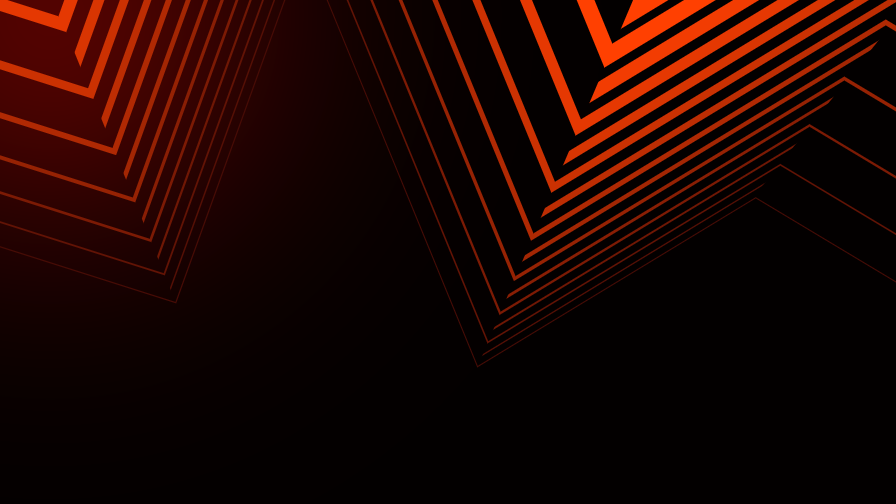
Write a Shadertoy shader that draws this background.

```glsl
const vec3 BASE = vec3(0.012, 0.001, 0.001);
const vec3 GLOW = vec3(0.31, 0.012, 0.004);
const vec3 EMBER = vec3(0.28, 0.045, 0.02);
const vec3 BLAZE = vec3(1.0, 0.25, 0.005);

const vec2 GLOW_CENTER = vec2(0.10, 0.97);
const float GLOW_RADIUS = 0.48;

const int HALF_STEPS = 16;          // two strokes per full step
const float SPACING_GROWTH = 1.19;
const float WIDTH_GROWTH = 1.48;
const float BRIGHTEST_STEP = 7.0;

// Left fan: tip of the outermost chevron, drift of the tips, inward normals
const vec2 LEFT_TIP = vec2(0.3495, 0.398);
const vec2 LEFT_DRIFT = vec2(-0.405, 1.0);
const vec2 LEFT_NORMAL_A = vec2(0.318, 1.0);
const vec2 LEFT_NORMAL_B = vec2(-1.0, 0.36);
const float LEFT_SPACING = 0.0556;
const float LEFT_WIDTH = 0.0024;

// Main fan, whose right arms fold downward along a second line of tips
const vec2 MAIN_TIP = vec2(0.947, 0.271);
const vec2 MAIN_DRIFT = vec2(0.424, 1.0);
const vec2 MAIN_NORMAL_A = vec2(1.0, 0.41);
const vec2 MAIN_NORMAL_B = vec2(-0.607, 1.0);
const float MAIN_SPACING = 0.0475;
const float MAIN_WIDTH = 0.0021;
const vec2 FOLD_TIP = vec2(1.495, 0.609);
const vec2 FOLD_DRIFT = vec2(1.07, 1.34);
const vec2 FOLD_NORMAL = vec2(0.6, 1.0);

float edge(float d, float pixel) {
    return clamp(d / pixel + 0.5, 0.0, 1.0);
}

// Coverage of the band 0 < d < width
float stroke(float d, float width, float pixel) {
    return edge(d, pixel) - edge(d - width, pixel);
}

float planeDistance(vec2 p, vec2 origin, vec2 normal) {
    return dot(p - origin, normalize(normal));
}

// Positive to the right of a line that climbs along dir
float rightOf(vec2 p, vec2 origin, vec2 dir) {
    return planeDistance(p, origin, vec2(dir.y, -dir.x));
}

// Distance from the outermost tip, growing geometrically with each step
float tipOffset(float stepIndex, float spacing) {
    return spacing * (pow(SPACING_GROWTH, stepIndex) - 1.0) / (SPACING_GROWTH - 1.0);
}

void mainImage(out vec4 fragColor, in vec2 fragCoord) {
    vec2 p = fragCoord / iResolution.y;
    float pixel = 1.0 / iResolution.y;

    // Soft corner glow
    vec2 g = (p - GLOW_CENTER) / GLOW_RADIUS;
    vec3 color = BASE + GLOW * exp(-dot(g, g));

    // Half steps keep only their right arm, cut along the line of tips
    float leftCut = edge(rightOf(p, LEFT_TIP, LEFT_DRIFT), pixel);
    float mainCut = edge(rightOf(p, MAIN_TIP, MAIN_DRIFT), pixel)
                  * edge(-rightOf(p, FOLD_TIP, FOLD_DRIFT), pixel);

    for (int i = 0; i < HALF_STEPS; i++) {
        float k = 0.5 * float(i);
        bool halfStep = (i % 2) == 1;
        float thickness = pow(WIDTH_GROWTH, k);
        vec3 ink = mix(EMBER, BLAZE, min(k / BRIGHTEST_STEP, 1.0));

        // Left fan
        vec2 tip = LEFT_TIP + LEFT_DRIFT * tipOffset(k, LEFT_SPACING);
        float armA = planeDistance(p, tip, LEFT_NORMAL_A);
        float armB = planeDistance(p, tip, LEFT_NORMAL_B);
        float d = halfStep ? armB : min(armA, armB);
        float leftInk = stroke(d, LEFT_WIDTH * thickness, pixel);
        leftInk *= halfStep ? leftCut : 1.0;

        // Main fan with folded right arms
        float offset = tipOffset(k, MAIN_SPACING);
        tip = MAIN_TIP + MAIN_DRIFT * offset;
        armA = planeDistance(p, tip, MAIN_NORMAL_A);
        armB = planeDistance(p, tip, MAIN_NORMAL_B);
        float fold = planeDistance(p, FOLD_TIP + FOLD_DRIFT * offset, FOLD_NORMAL);
        d = halfStep ? armB : min(armA, max(armB, fold));
        float mainInk = stroke(d, MAIN_WIDTH * thickness, pixel);
        mainInk *= halfStep ? mainCut : 1.0;

        color = mix(color, ink, max(leftInk, mainInk));
    }

    fragColor = vec4(color, 1.0);
}
```
